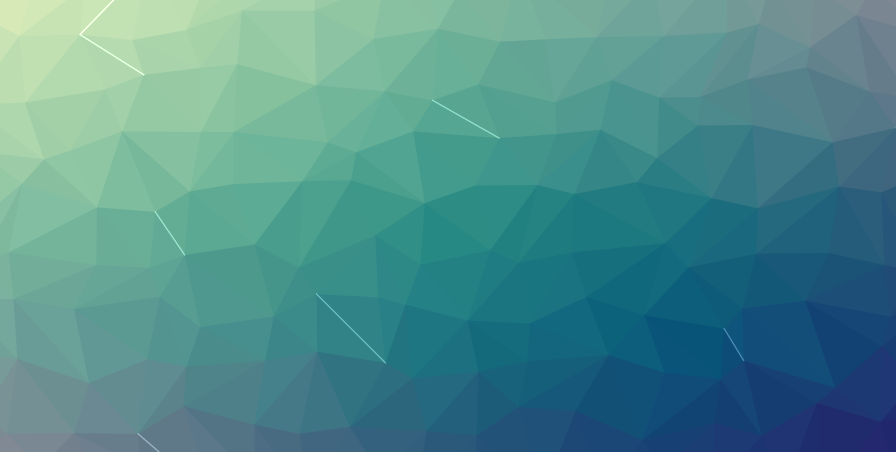
Reproduce this background procedurally as a WebGL 1 fragment shader.

```glsl
precision highp float;
// Low-poly mesh of flat triangles, shaded from pale green through teal to navy.

uniform vec2 u_resolution;

const float ROWS = 8.0;            // mesh cells over the canvas height
const float JITTER = 0.76;         // spread of each vertex within its cell
const float FACET_CONTRAST = 0.02; // random brightness range of facets
const float SEAM_CHANCE = 0.06;    // share of cells with a bright seam
const float SEAM_WIDTH = 0.012;    // half width, in cells
const float SEAM_GLOW = 0.22;

// Palette, used along both axes and averaged
const vec3 PALE = vec3(0.86, 0.93, 0.73);
const vec3 GREEN = vec3(0.54, 0.77, 0.63);
const vec3 TEAL = vec3(0.16, 0.55, 0.52);
const vec3 BLUE = vec3(0.03, 0.35, 0.48);
const vec3 NAVY = vec3(0.15, 0.14, 0.43);

float hash(vec2 p) {
  return fract(sin(dot(p, vec2(127.1, 311.7))) * 43758.5453);
}

float cross2(vec2 a, vec2 b) {
  return a.x * b.y - a.y * b.x;
}

vec3 palette(float t) {
  t = clamp(t, 0.0, 1.0) * 4.0;
  vec3 c = mix(PALE, GREEN, clamp(t, 0.0, 1.0));
  c = mix(c, TEAL, clamp(t - 1.0, 0.0, 1.0));
  c = mix(c, BLUE, clamp(t - 2.0, 0.0, 1.0));
  return mix(c, NAVY, clamp(t - 3.0, 0.0, 1.0));
}

// Jittered grid vertex
vec2 vertex(vec2 id) {
  return id + 0.5 + JITTER * (vec2(hash(id), hash(id + 57.3)) - 0.5);
}

// Signed distance to the line a-b, positive on its left
float leftOf(vec2 p, vec2 a, vec2 b) {
  return cross2(normalize(b - a), p - a);
}

float segmentDistance(vec2 p, vec2 a, vec2 b) {
  vec2 d = b - a;
  return length(p - a - d * clamp(dot(p - a, d) / dot(d, d), 0.0, 1.0));
}

// Facet colour weighted by its coverage; the coverage is in alpha
vec4 facet(vec2 p, vec2 a, vec2 b, vec2 c, vec2 size, float pixel) {
  float inside = min(leftOf(p, a, b), min(leftOf(p, b, c), leftOf(p, c, a)));
  float coverage = clamp(inside / pixel + 0.5, 0.0, 1.0);
  vec2 center = (a + b + c) / 3.0;
  vec2 uv = center / size;
  vec3 color = 0.5 * (palette(uv.x) + palette(1.0 - uv.y));
  color += FACET_CONTRAST * (hash(center) - 0.5);
  return vec4(color, 1.0) * coverage;
}

void main() {
  float pixel = ROWS / u_resolution.y;
  vec2 p = gl_FragCoord.xy * pixel;
  vec2 size = u_resolution * pixel;
  vec2 cell = floor(p - 0.5);
  vec4 sum = vec4(0.0);
  float seam = 0.0;

  // Gather the triangles of the nearby cells
  for (int j = -1; j <= 1; j++) {
    for (int i = -1; i <= 1; i++) {
      vec2 id = cell + vec2(float(i), float(j));
      vec2 a = vertex(id);
      vec2 b = vertex(id + vec2(1.0, 0.0));
      vec2 c = vertex(id + vec2(1.0, 1.0));
      vec2 d = vertex(id + vec2(0.0, 1.0));

      // Split along the diagonal that gives the fuller triangles
      float areaAC = min(cross2(b - a, c - a), cross2(c - a, d - a));
      float areaBD = min(cross2(b - a, d - a), cross2(c - b, d - b));
      if (areaBD > areaAC) {
        vec2 first = a;
        a = b;
        b = c;
        c = d;
        d = first;
      }
      sum += facet(p, a, b, c, size, pixel);
      sum += facet(p, a, c, d, size, pixel);

      // Rare hairline seam along the diagonal
      float line = 1.0 - smoothstep(SEAM_WIDTH - 0.5 * pixel,
        SEAM_WIDTH + 0.5 * pixel, segmentDistance(p, a, c));
      seam = max(seam, line * step(hash(id + 19.7), SEAM_CHANCE));
    }
  }

  vec3 color = sum.rgb / max(sum.a, 0.001);
  gl_FragColor = vec4(color + SEAM_GLOW * seam, 1.0);
}
```
